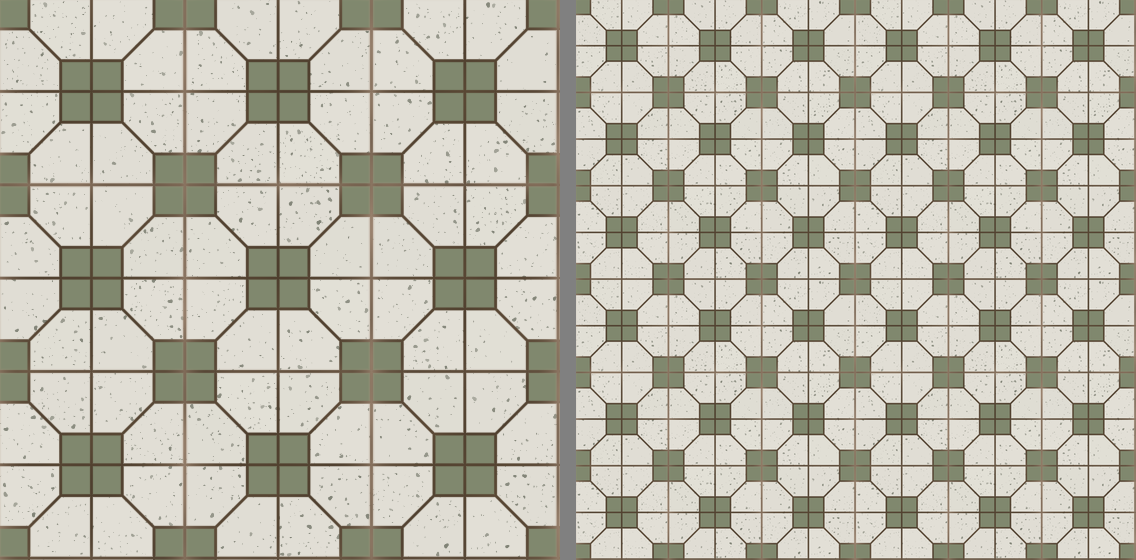
Left, the tile; right, the same tile 2 across and 2 down.
Give the GLSL for this pattern, as a WebGL 1 fragment shader.

```glsl
precision highp float;

uniform vec2 u_resolution;

const float TAU = 6.2831853;
const float REPEATS = 3.0;              // tiles across and down
const vec2 TILE_SHIFT = vec2(0.01, -0.01);
const float SQUARE = 0.165;             // side of each green piece, in tiles
const float GROUT_HALF = 0.0078;
const float GROUT_SOFT = 0.0045;
const float HAZE_WIDTH = 0.022;         // pale band along tile joints
const float FADE_LENGTH = 0.075;        // reach of wear into each tile

const float COARSE_COUNT = 57.0;        // speck cells across the canvas
const float COARSE_RADIUS = 0.23;
const float FINE_COUNT = 109.0;
const float FINE_RADIUS = 0.17;

const vec3 CREAM = vec3(0.882, 0.871, 0.835);
const vec3 GREEN = vec3(0.500, 0.535, 0.430);
const vec3 GROUT = vec3(0.325, 0.260, 0.190);
const vec3 WORN_GROUT = vec3(0.690, 0.590, 0.510);
const vec3 SPECK = vec3(0.500, 0.510, 0.460);

vec3 hash3(vec2 p) {
  vec3 q = fract(p.xyx * vec3(0.1031, 0.1030, 0.0973));
  q += dot(q, q.yxz + 33.33);
  return fract((q.xxy + q.yzz) * q.zyx);
}

// Layered sines with whole frequencies, so they wrap; range 0 to 1
float waves(vec2 uv) {
  vec2 a = TAU * uv;
  float s = sin(2.0 * a.x + 3.0 * a.y + 0.7)
          + 0.7 * sin(5.0 * a.x - 4.0 * a.y + 2.1)
          + 0.5 * sin(11.0 * a.x + 9.0 * a.y + 4.0);
  return 0.5 + s / 4.4;
}

// One jittered, slightly lumpy dot per cell of a wrapping grid
float specks(vec2 uv, float count, float maxRadius, float density) {
  vec2 grid = uv * count;
  vec2 id = mod(floor(grid), count);
  vec3 shape = hash3(id + count);
  vec3 place = hash3(id.yx + 2.0 * count + 7.0);
  float radius = maxRadius * mix(0.3, 1.0, shape.x * shape.x);
  vec2 centre = mix(vec2(1.3 * radius), vec2(1.0 - 1.3 * radius), place.xy);
  vec2 d = fract(grid) - centre;
  float angle = atan(d.y, d.x + 1e-5);
  float lump = 1.0 + 0.2 * sin(2.0 * angle + TAU * shape.z)
                   + 0.1 * sin(3.0 * angle + TAU * place.z);
  float blur = 0.6 * count / u_resolution.x;
  float dot_ = 1.0 - smoothstep(radius - blur, radius + blur, length(d) / lump);
  return dot_ * step(shape.y, density) * mix(0.55, 1.0, place.z);
}

void main() {
  vec2 uv = gl_FragCoord.xy / u_resolution;
  vec2 tile = uv * REPEATS + TILE_SHIFT;

  // Fold the tile into one quadrant, measured from its corner and its centre
  vec2 corner = 0.5 - abs(fract(tile) - 0.5);
  vec2 centre = 0.5 - corner;

  // Signed distances to the squares, then distance to the nearest joint
  float cornerSquare = max(corner.x, corner.y) - SQUARE;
  float centreSquare = max(centre.x, centre.y) - SQUARE;
  float square = min(cornerSquare, centreSquare);
  float tileEdge = min(corner.x, corner.y);
  float joint = min(tileEdge, min(centre.x, centre.y));
  joint = min(joint, min(abs(cornerSquare), abs(centreSquare)));
  if (square > 0.0) {
    joint = min(joint, abs(corner.x - corner.y) * 0.7071);
  }

  // Speck density differs from piece to piece
  vec2 quadrant = mod(floor(tile * 2.0), 2.0 * REPEATS);
  float half_ = step(corner.x, corner.y);
  vec3 piece = hash3(quadrant * 3.0 + vec2(half_ * 23.0 + 5.0, 11.0));
  float coarse = specks(uv, COARSE_COUNT, COARSE_RADIUS, mix(0.14, 0.50, piece.x));
  float fine = specks(uv, FINE_COUNT, FINE_RADIUS, mix(0.12, 0.34, piece.y));
  vec3 cream = CREAM + 0.012 * (piece.z - 0.5);
  vec3 body = mix(cream, SPECK, max(coarse, 0.75 * fine));

  float aa = REPEATS / u_resolution.x;
  vec3 color = mix(GREEN, body, smoothstep(-aa, aa, square));

  // Wear fades in from the tile joints, stronger on the upright ones
  float wave = waves(uv);
  float upright = mix(0.55, 1.0, wave);
  float level = (0.36 + 0.28 * cos(TAU * (uv.y - 0.667))) * mix(0.6, 1.2, wave);
  float wear = max(upright * exp(-corner.x / FADE_LENGTH),
                   level * exp(-corner.y / FADE_LENGTH));
  wear = clamp(wear, 0.0, 1.0);

  // Pale haze beside the tile joints, then the grout itself
  float haze = 1.0 - smoothstep(0.0, HAZE_WIDTH, tileEdge);
  color = mix(color, WORN_GROUT, 0.65 * haze * wear);

  float soft = max(GROUT_SOFT, 0.7 * aa);
  float line = 1.0 - smoothstep(GROUT_HALF - soft, GROUT_HALF + soft, joint);
  vec3 grout = mix(GROUT * mix(0.92, 1.08, wave), WORN_GROUT, 0.75 * wear);
  color = mix(color, grout, line);

  gl_FragColor = vec4(color, 1.0);
}
```
